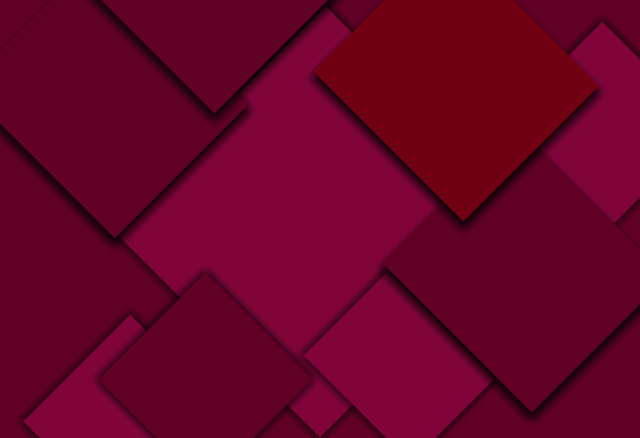
Reproduce this background procedurally as a Shadertoy shader.

```glsl
// Overlapping paper tiles, turned by 45 degrees, in wine, magenta and red.
// Each tile is a box in diagonal coordinates, painted from back to front,
// with a soft shadow laid down before its flat colour.

#define UNITS 525.0          // canvas height in layout units
#define SHADOW_BLUR 15.0     // half width of the shadow falloff
#define SHADOW_SPREAD 3.0    // growth of the shadow beyond its tile
#define SHADOW_DEPTH 0.85    // darkness of a full shadow
#define DROP 8.0             // downward shift of a cast shadow
#define WINE vec3(0.380, 0.000, 0.145)
#define MAGENTA vec3(0.500, 0.016, 0.228)
#define RED vec3(0.440, 0.000, 0.070)

// Soft coverage of a box; span holds (min a, max a, min b, max b).
float boxCoverage(vec2 diag, vec4 span, float soft) {
    vec2 halfSize = 0.5 * (span.yw - span.xz);
    vec2 edge = abs(diag - 0.5 * (span.xz + span.yw)) - halfSize;
    vec2 cover = 1.0 - smoothstep(-soft, soft, edge);
    return cover.x * cover.y;
}

// Paint one tile and its shadow over the colour so far.
void paintTile(inout vec3 color, vec2 diag, vec4 span, vec3 paint, float drop) {
    vec4 grown = span + SHADOW_SPREAD * vec4(-1.0, 1.0, -1.0, 1.0);
    vec2 shifted = diag - vec2(drop, -drop);
    color *= 1.0 - SHADOW_DEPTH * boxCoverage(shifted, grown, SHADOW_BLUR);
    float antialias = UNITS / iResolution.y;
    color = mix(color, paint, boxCoverage(diag, span, antialias));
}

void mainImage(out vec4 fragColor, in vec2 fragCoord) {
    // Layout space: origin at the upper left, y pointing down
    vec2 p = vec2(fragCoord.x, iResolution.y - fragCoord.y) * UNITS / iResolution.y;
    vec2 diag = vec2(p.x + p.y, p.x - p.y);
    vec3 color = WINE;

    // Large central tile
    paintTile(color, diag, vec4(398.0, 908.0, -141.0, 383.0), MAGENTA, 0.0);

    // Upper left pair
    paintTile(color, diag, vec4(62.0, 423.0, -148.0, 175.0), WINE, DROP);
    paintTile(color, diag, vec4(34.0, 393.0, 121.0, 450.0), WINE, DROP);

    // Right side cluster
    paintTile(color, diag, vec4(748.0, 1004.0, 455.0, 696.0), MAGENTA, 0.0);
    paintTile(color, diag, vec4(790.0, 1047.0, -62.0, 139.0), MAGENTA, 0.0);
    paintTile(color, diag, vec4(773.0, 1132.0, 143.0, 468.0), WINE, DROP);
    paintTile(color, diag, vec4(461.0, 821.0, 290.0, 615.0), RED, DROP);

    // Lower left pair
    paintTile(color, diag, vec4(533.0, 790.0, -477.0, -221.0), MAGENTA, 0.0);
    paintTile(color, diag, vec4(573.0, 829.0, -337.0, -80.0), WINE, 0.0);

    fragColor = vec4(color, 1.0);
}
```
